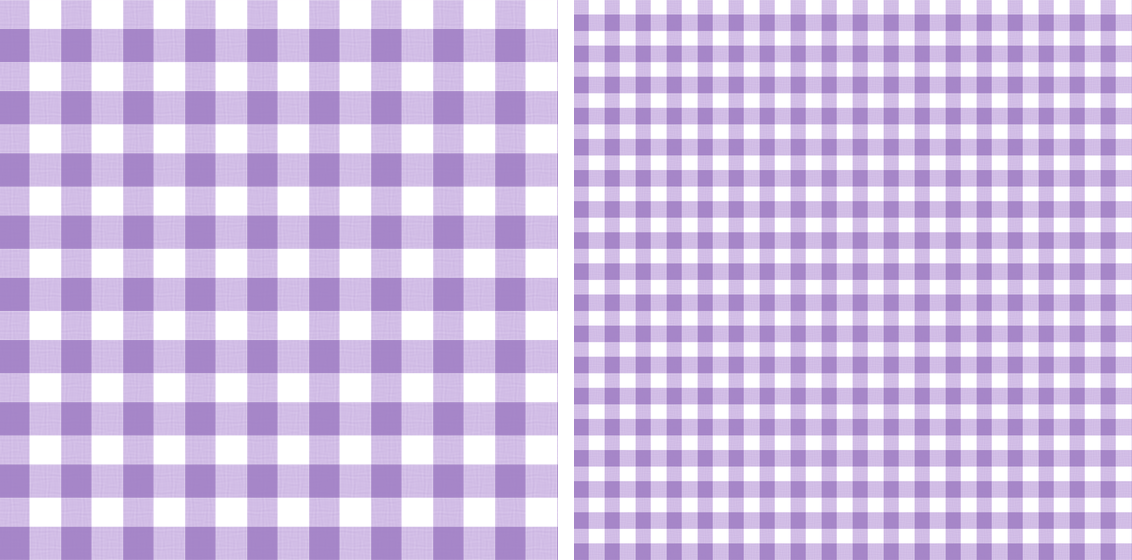
Left, the tile; right, the same tile 2 across and 2 down.
This pattern is drawn by a Shadertoy shader. Its source:

```glsl
const float TAU = 6.2831853;
const float REPEATS = 9.0;
const vec3 WHITE = vec3(1.0);
const vec3 LILAC = vec3(0.822, 0.742, 0.902);
const vec3 VIOLET = vec3(0.65, 0.525, 0.785);

// Signed distance to a repeating stripe, in repeats; negative inside
float stripeDistance(float position, float start, float width) {
    float offset = fract(position - start - 0.5 * width + 0.5) - 0.5;
    return abs(offset) - 0.5 * width;
}

float coverage(float dist, float softness) {
    return 1.0 - smoothstep(-softness, softness, dist);
}

// Pale hairline just outside a stripe
float hairline(float dist, float width, float softness) {
    return coverage(abs(dist - width) - 0.5 * width, softness);
}

// Fine threads of uneven strength; whole frequencies make them wrap
float threads(float across, float along) {
    float sum = 0.0;
    for (int i = 0; i < 4; i++) {
        float k = float(i);
        float drift = 0.9 * sin(TAU * (along * (11.0 + 6.0 * k) + 0.31 * k));
        sum += sin(TAU * across * (97.0 + 31.0 * k) + drift + 2.4 * k);
    }
    return 0.25 * sum;
}

void mainImage(out vec4 fragColor, in vec2 fragCoord) {
    vec2 uv = fragCoord / iResolution.xy;
    vec2 cell = uv * REPEATS;
    vec2 softness = 0.7 * REPEATS / iResolution.xy;

    // Crossing stripes
    float columnDist = stripeDistance(cell.x, -0.012, 0.488);
    float rowDist = stripeDistance(cell.y, 0.002, 0.533);
    float column = coverage(columnDist, softness.x);
    float row = coverage(rowDist, softness.y);
    float crossing = column * row;
    float single = column + row - 2.0 * crossing;

    // Cloth colour: white ground, lilac stripes, violet crossings
    vec3 color = WHITE * (1.0 - column) * (1.0 - row) + LILAC * single + VIOLET * crossing;

    // Woven grain, strongest in the single stripes
    float weave = threads(uv.x, uv.y) + threads(uv.y, uv.x);
    color += weave * (0.016 * single + 0.003 * crossing) * vec3(1.0, 1.2, 0.7);

    // Pale seams beside the stripes
    float seam = max(hairline(columnDist, 0.01, softness.x) * row,
                     hairline(rowDist, 0.01, softness.y) * column);
    color = mix(color, WHITE, 0.22 * seam * single);

    fragColor = vec4(clamp(color, 0.0, 1.0), 1.0);
}
```
